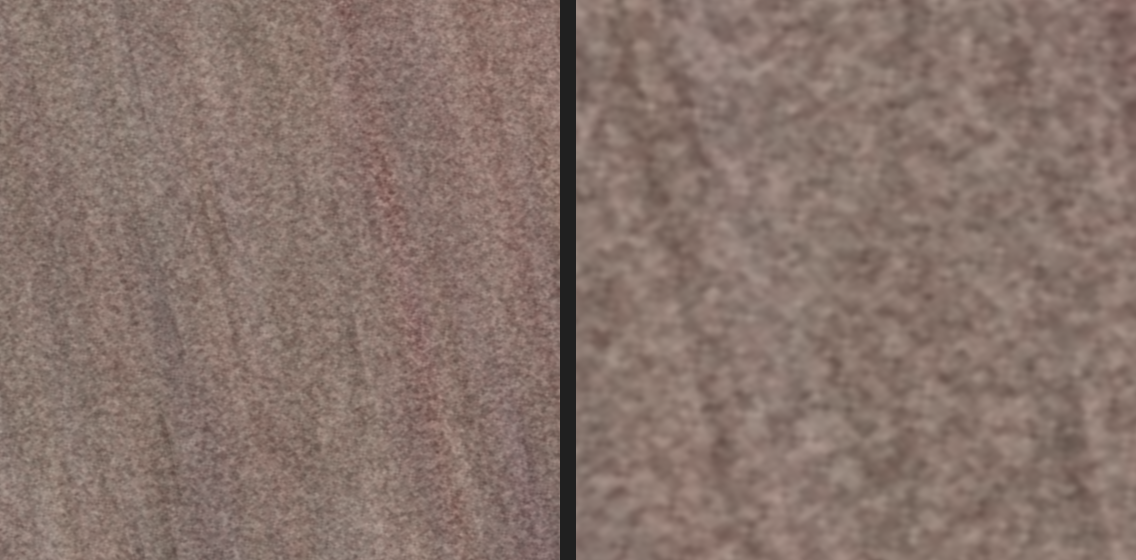
Left: the whole. Right: its middle third, enlarged.
A WebGL 1 fragment shader for this texture:

```glsl
precision highp float;
// Weathered brown surface with steep, slanted streaks under a crisp fine grain.
// Stretched value noise along a sheared axis makes the streaks, small rotated
// noise layers make the grain, and slow noise tints it rose, ochre or violet.

uniform vec2 u_resolution;

const vec3 BASE_BROWN = vec3(0.528, 0.449, 0.418);
const vec3 TONE_AXIS = vec3(1.0, 1.0, 0.97);
const vec3 ROSE_SHIFT = vec3(0.020, -0.010, -0.006);
const vec3 OCHRE_SHIFT = vec3(0.012, 0.005, -0.016);
const vec3 VIOLET_SHIFT = vec3(-0.012, -0.010, 0.010);
const float SLANT = 0.21;

float hash(vec2 cell) {
  vec3 q = fract(vec3(cell.xyx) * vec3(0.1031, 0.1030, 0.0973));
  q += dot(q, q.yzx + 33.33);
  return fract((q.x + q.y) * q.z);
}

// Smooth value noise in the range -1 to 1.
float noise(vec2 p) {
  vec2 cell = floor(p);
  vec2 f = fract(p);
  vec2 w = f * f * (3.0 - 2.0 * f);
  float low = mix(hash(cell), hash(cell + vec2(1.0, 0.0)), w.x);
  float high = mix(hash(cell + vec2(0.0, 1.0)), hash(cell + vec2(1.0, 1.0)), w.x);
  return 2.0 * mix(low, high, w.y) - 1.0;
}

vec2 rotate(vec2 p, float angle) {
  float c = cos(angle);
  float s = sin(angle);
  return vec2(c * p.x - s * p.y, s * p.x + c * p.y);
}

// Octaves of noise, long along the streak and narrow across it.
float streaks(vec2 p) {
  float sum = 0.0;
  float weight = 0.5;
  vec2 scale = vec2(15.0, 1.8);
  for (int i = 0; i < 4; i++) {
    sum += weight * noise(p * scale + float(i) * 17.3 + 5.0);
    scale *= vec2(1.8, 2.0);
    weight *= 0.85;
  }
  return sum;
}

// Thin broken lines where narrow noise reaches its peaks.
float scratches(vec2 p, float seed) {
  float line = smoothstep(0.3, 0.95, noise(p * vec2(70.0, 5.0) + seed));
  return line * smoothstep(-0.2, 0.6, noise(p * vec2(11.0, 2.5) + seed * 2.0));
}

// Grain a few thousandths of the canvas wide, slightly flattened.
float grain(vec2 p) {
  float sum = 0.0;
  float frequency = 110.0;
  for (int i = 0; i < 3; i++) {
    float angle = 0.7 * float(i) - 0.5;
    vec2 q = rotate(p * vec2(0.92, 1.12), angle);
    sum += noise(q * frequency + float(i) * 31.7 + 300.0);
    frequency *= 1.42;
  }
  return sum * 0.58;
}

float band(float x, float center, float width) {
  float d = (x - center) / width;
  return exp(-d * d);
}

void main() {
  vec2 uv = gl_FragCoord.xy / u_resolution.y;
  float bend = 0.006 * noise(vec2(uv.y * 3.0, 8.0));
  vec2 along = vec2(uv.x - SLANT * (1.0 - uv.y) + bend + 0.5, uv.y);
  float across = along.x - 0.5;

  // Broad stains: a main rosy seam, a weaker one, and a violet corner.
  float patchy = 0.8 + 0.5 * noise(along * vec2(24.0, 12.0) + 40.0);
  float seam = band(across, 0.615, 0.026) * patchy;
  float sideSeam = band(across, 0.835, 0.020) * patchy;
  float violet = band(across, 0.77, 0.06) * smoothstep(0.55, 0.0, uv.y);
  float cloud = noise(along * vec2(4.5, 2.2) + 70.0);

  // Lightness from streaks, scratches and grain.
  float speckle = grain(uv);
  float tone = 0.044 * streaks(along) + 0.014 * cloud;
  tone += 0.083 * speckle * (1.0 + 0.2 * seam);
  tone += 0.040 * scratches(along, 11.0) - 0.060 * scratches(along, 53.0);
  tone -= 0.050 * seam + 0.028 * sideSeam + 0.028 * violet;
  tone += 0.008;

  // Slow tint changes, rosier to the upper right and greyer to the left.
  float rose = 0.8 * smoothstep(0.25, 0.95, uv.x) * (0.35 + 0.65 * uv.y) - 0.25;
  rose += 0.35 * noise(along * vec2(16.0, 4.0) + 90.0) + 0.9 * seam + 0.4 * sideSeam;
  rose += 0.4 * noise(uv * 75.0 + 130.0);
  float ochre = 0.5 * noise(along * vec2(24.0, 4.5) + 160.0);
  float cool = violet + 0.3 * smoothstep(0.1, 0.7, -cloud);

  vec3 color = BASE_BROWN + tone * TONE_AXIS;
  color += rose * ROSE_SHIFT + ochre * OCHRE_SHIFT + cool * VIOLET_SHIFT;
  gl_FragColor = vec4(clamp(color, 0.0, 1.0), 1.0);
}
```
